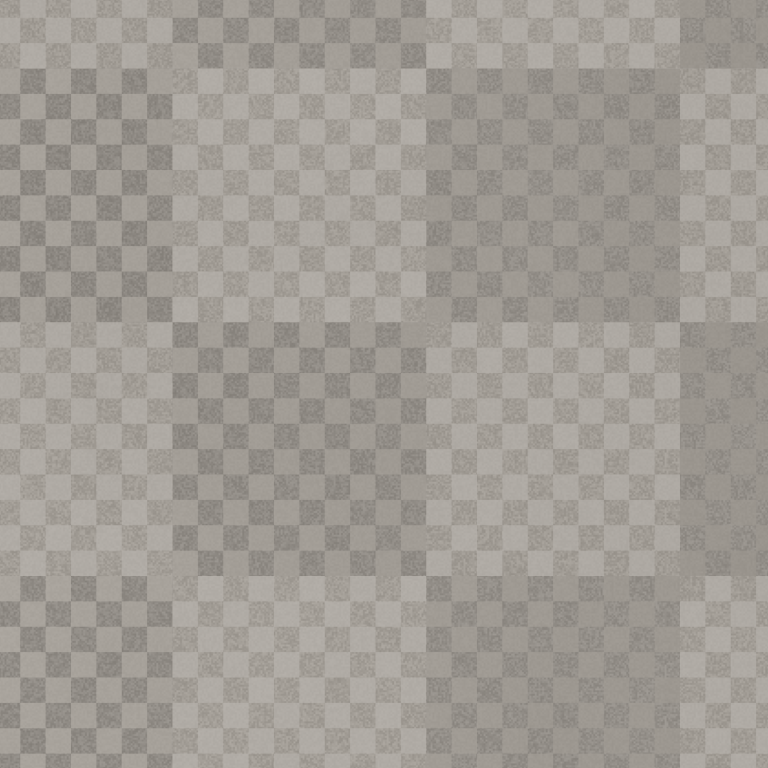
Write a three.js fragment shader that draws this pattern.

```glsl
// Woven grey checks: fine squares alternate between smooth and grainy,
// grouped ten by ten into large tiles that alternate light and dark.
// Antialiased square waves make both checkers; value noise makes the grain.

#define TILE 0.3304
#define CHECKS 10.0
#define ORIGIN vec2(0.2246, 0.2500)
#define LIGHT vec3(0.685, 0.667, 0.643)
#define MIDDLE vec3(0.630, 0.610, 0.582)
#define DARK vec3(0.568, 0.550, 0.526)
#define GRAIN_SCALE 420.0
#define ROUGH_GRAIN 0.085
#define SMOOTH_GRAIN 0.025
#define FADE 0.055
#define WEAR 0.010

varying vec2 vUv;

float hash(vec2 p) {
  vec3 q = fract(vec3(p.xyx) * 0.1031);
  q += dot(q, q.yzx + 33.33);
  return fract((q.x + q.y) * q.z);
}

float valueNoise(vec2 p) {
  vec2 i = floor(p);
  vec2 f = fract(p);
  f = f * f * (3.0 - 2.0 * f);
  float low = mix(hash(i), hash(i + vec2(1.0, 0.0)), f.x);
  float high = mix(hash(i + vec2(0.0, 1.0)), hash(i + 1.0), f.x);
  return mix(low, high, f.y);
}

// Product of two square waves: 1 on even squares, -1 on odd ones.
float checker(vec2 p) {
  vec2 edge = abs(mod(p - 0.5, 2.0) - 1.0) - 0.5;
  vec2 wave = clamp(2.0 * edge / fwidth(p), -1.0, 1.0);
  return wave.x * wave.y;
}

void main() {
  vec2 tile = (vUv - ORIGIN) / TILE;
  vec2 check = tile * CHECKS;
  float darkTile = 0.5 + 0.5 * checker(tile);
  float rough = 0.5 - 0.5 * checker(check);

  // Dark tiles lose contrast from left to right.
  float fade = FADE * (0.5 - vUv.x);
  vec3 smoothColor = mix(LIGHT, MIDDLE + fade, darkTile);
  vec3 roughColor = mix(MIDDLE, DARK - 0.4 * fade, darkTile);
  vec3 color = mix(smoothColor, roughColor, rough);

  // Small shifts per tile and per check, with broad soft wear.
  color += WEAR * (hash(floor(tile) + 17.0) - 0.5);
  color += 0.8 * WEAR * (hash(floor(check) + 71.0) - 0.5);
  color += WEAR * (valueNoise(vUv * 7.0) - 0.5);

  // Fine grain, strongest on the rough checks.
  float grain = valueNoise(vUv * GRAIN_SCALE) - 0.5;
  color += grain * mix(SMOOTH_GRAIN, ROUGH_GRAIN, rough);

  gl_FragColor = vec4(color, 1.0);
}
```
